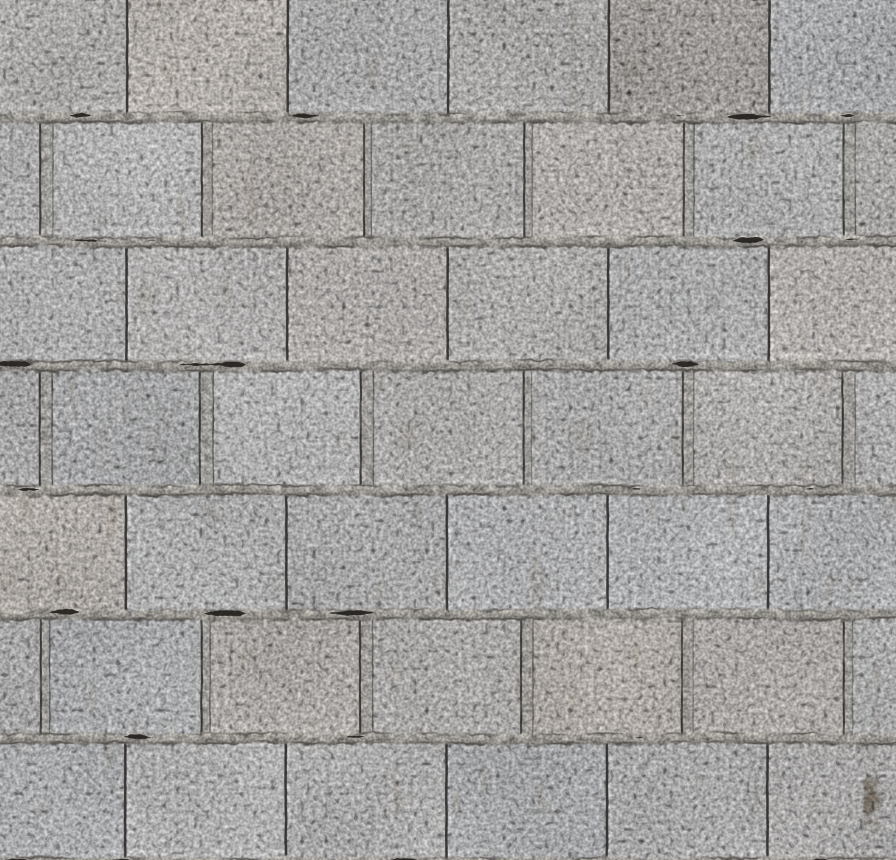
Reproduce this texture procedurally as a WebGL 2 fragment shader.

```glsl
#version 300 es
precision highp float;
// Wall of grey concrete blocks in running bond: grainy faces with small pits,
// rough bed joints with shadowed gaps, single thin head joints on even courses
// and double-lined mortar strips on odd ones. One unit is one block length.

uniform vec2 u_resolution;
out vec4 outColor;

vec2 hash2(vec2 p) {
  vec3 q = fract(p.xyx * vec3(0.1031, 0.1030, 0.0973));
  q += dot(q, q.yzx + 33.33);
  return fract((q.xx + q.yz) * q.zy);
}

float corner(vec2 cell, vec2 offset) {
  float angle = 6.2832 * hash2(cell).x;
  return dot(vec2(cos(angle), sin(angle)), offset);
}

// Gradient noise, roughly -0.7 to 0.7
float noise(vec2 p) {
  vec2 i = floor(p), f = p - i;
  vec2 u = f * f * f * (f * (f * 6.0 - 15.0) + 10.0);
  vec2 e = vec2(1.0, 0.0);
  return mix(mix(corner(i, f), corner(i + e, f - e), u.x),
             mix(corner(i + e.yx, f - e.yx), corner(i + e.xx, f - e.xx), u.x), u.y);
}

// Coverage of a band of the given half width
float band(float d, float halfWidth, float soft) {
  return 1.0 - smoothstep(halfWidth - soft, halfWidth + soft, abs(d));
}

void main() {
  const float courseHeight = 0.775;
  vec2 uv = gl_FragCoord.xy / u_resolution;
  vec2 wall = vec2(uv.x * 5.58, (1.0 - uv.y) * 6.923 + 0.0525);
  vec2 p = wall * vec2(1.0, courseHeight);
  float soft = 0.75 * 5.58 / u_resolution.x;

  // Courses and blocks, every other course shifted by half
  float row = floor(wall.y);
  float odd = mod(row, 2.0);
  float bx = p.x - 0.792 + 0.002 * row + 0.5 * odd;
  vec2 block = vec2(floor(bx), row);
  vec2 variety = hash2(block + 17.0);

  // Block face: two sizes of grain, pits and soft mottling
  float coarse = noise(p * 33.0);
  float fine = noise(p * 57.0 + 9.3);
  float pits = smoothstep(0.18, 0.55, noise(p * 27.0 + 41.7) + 0.3 * fine);
  float light = 0.672 + 0.19 * coarse + 0.19 * fine - 0.23 * pits;
  light += 0.05 * noise(p * 1.4 + 3.1) + 0.04 * (variety.x - 0.5);
  if (block == vec2(3.0, 0.0)) light -= 0.07; // one denser, darker block
  vec3 tint = mix(vec3(0.995, 1.0, 1.008), vec3(1.03, 1.0, 0.975), variety.y * variety.y);
  vec3 color = light * tint;

  // Brown weathering streaks, strongest low on the right
  float streak = smoothstep(0.28, 0.55, noise(vec2(p.x * 9.0, p.y * 2.2) + 5.4));
  color *= 1.0 - streak * vec3(0.05, 0.06, 0.08);
  vec2 stainAt = (p - vec2(5.43, 5.03)) / vec2(0.06, 0.19);
  float stain = 1.0 - smoothstep(0.2, 1.1, length(stainAt) + 0.7 * noise(p * 19.0));
  color *= 1.0 - stain * vec3(0.32, 0.36, 0.42);

  // Mortar material
  float lumps = noise(p * vec2(15.0, 21.0) + 2.6);
  vec3 mortar = (0.60 + 0.24 * lumps + 0.22 * fine + 0.10 * coarse) * vec3(1.02, 1.0, 0.965);
  vec3 shadow = vec3(0.20, 0.19, 0.18);

  // Head joints
  float joint = floor(bx + 0.5);
  vec2 jitter = hash2(vec2(joint, row) + 53.0);
  float side = bx - joint + 0.004 * noise(vec2(joint * 3.7, p.y * 9.0)) + 0.002 * coarse;
  if (odd > 0.5) {
    float strip = 0.020 + 0.022 * jitter.x;
    color = mix(color, mix(color, mortar, 0.6) * 0.98, band(side, strip, soft));
    float leftLine = band(side + strip, 0.0065, soft);
    float rightLine = band(side - strip, 0.0045, soft);
    float worn = 0.75 + 0.5 * noise(vec2(joint * 5.3 + row, p.y * 8.0));
    color = mix(color, shadow, leftLine * clamp(worn + 0.15, 0.0, 0.95));
    color = mix(color, shadow, rightLine * worn * (0.5 + 0.4 * jitter.y));
  } else {
    color = mix(color, shadow * 0.9, 0.92 * band(side, 0.0078, soft));
    color *= 1.0 + 0.06 * band(side - 0.02, 0.008, 0.008);
  }

  // Bed joints: a ragged strip of mortar, lit above and shaded below
  float bed = floor(wall.y + 0.5);
  float d = (wall.y - bed) * courseHeight;
  float wander = 0.016 * noise(vec2(p.x * 2.3, bed * 5.37 + 0.4));
  float ragged = d + wander + 0.016 * lumps + 0.008 * coarse;
  color *= 1.0 + 0.05 * band(d + 0.065, 0.015, 0.02);
  color = mix(color, mortar * (0.97 - 3.0 * ragged), band(ragged, 0.034, 0.006 + soft));

  // Broken shadow lines along both mortar edges
  float lowerWear = noise(vec2(p.x * 5.0, bed * 7.31 + 0.3));
  float upperWear = noise(vec2(p.x * 4.1, bed * 3.77 + 8.2));
  float lower = band(ragged - 0.026, 0.007, 0.004 + soft) * smoothstep(-0.35, 0.3, lowerWear);
  float upper = band(ragged + 0.030, 0.006, 0.004 + soft) * smoothstep(-0.15, 0.35, upperWear);
  color = mix(color, shadow * 1.25, 0.75 * max(lower, upper));

  // Deep open gaps where mortar has fallen out
  float missing = noise(vec2(p.x * 2.9, bed * 9.43 + 0.35)) + 0.08 * lumps;
  float opening = min(0.017, 0.13 * (missing - 0.27)) + 0.006 * coarse;
  float gap = band(d + wander + 0.012, opening, soft) * step(0.0, opening);
  color = mix(color, vec3(0.13, 0.12, 0.11), 0.92 * gap);

  outColor = vec4(clamp(color, 0.0, 1.0), 1.0);
}
```
